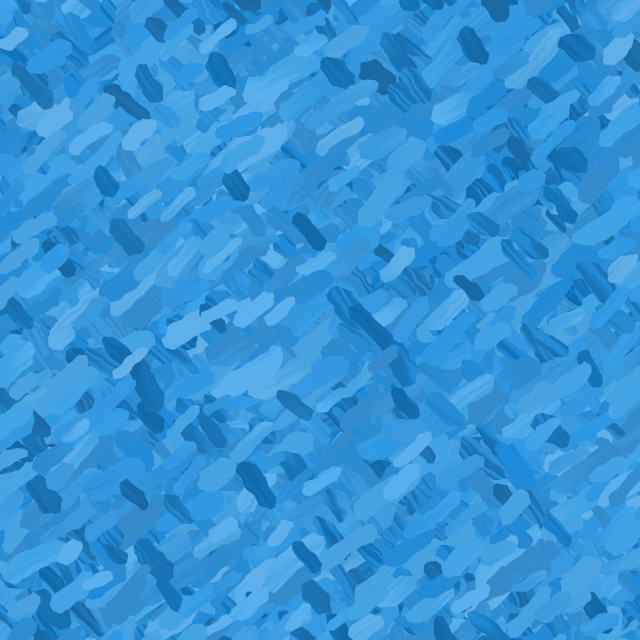
Give the GLSL for this texture, as a Shadertoy shader.

```glsl
const vec3 DEEP  = vec3(0.10, 0.46, 0.72);
const vec3 ROYAL = vec3(0.14, 0.55, 0.84);
const vec3 SLATE = vec3(0.19, 0.55, 0.81);
const vec3 AZURE = vec3(0.21, 0.60, 0.88);
const vec3 SKY   = vec3(0.27, 0.64, 0.89);
const vec3 PALE  = vec3(0.36, 0.69, 0.92);

const float ALONG = 0.68;         // main brush direction, radians
const float ACROSS = -0.84;       // direction of the dark counter strokes
const float ANGLE_SPREAD = 0.22;
const float EDGE = 0.0011;        // edge softness
const float RAGGED = 0.0055;      // edge roughness
const float BRISTLE_FREQ = 230.0;
const float HUE_SPREAD = 0.035;

float hash(vec2 p) {
    return fract(sin(dot(p, vec2(127.1, 311.7))) * 43758.5453);
}

float noise(vec2 p) {
    vec2 i = floor(p), f = fract(p);
    f = f * f * (3.0 - 2.0 * f);
    return mix(mix(hash(i), hash(i + vec2(1, 0)), f.x),
               mix(hash(i + vec2(0, 1)), hash(i + vec2(1, 1)), f.x), f.y);
}

mat2 rotation(float a) {
    float c = cos(a), s = sin(a);
    return mat2(c, -s, s, c);
}

// Tone 0..1 spread over the palette by area share
vec3 paintColor(float tone) {
    vec3 c = mix(DEEP * 0.9, DEEP, smoothstep(-0.1, 0.06, tone));
    c = mix(c, ROYAL, smoothstep(0.07, 0.17, tone));
    c = mix(c, SLATE, smoothstep(0.23, 0.35, tone));
    c = mix(c, AZURE, smoothstep(0.40, 0.54, tone));
    c = mix(c, SKY, smoothstep(0.62, 0.76, tone));
    return mix(c, PALE, smoothstep(0.85, 0.97, tone));
}

// Signed distance to a box with cut corners
float chippedBox(vec2 q, vec2 halfSize) {
    vec2 a = abs(q) - halfSize;
    float cut = (a.x + a.y + halfSize.y * 0.75) * 0.7071;
    return max(max(a.x, a.y), cut);
}

// One layer of jittered strokes painted over the colour below
void strokes(inout vec3 color, vec2 p, float angle, vec2 cell, float density,
             vec2 tones, float bristle, float seed) {
    vec2 wobble = vec2(noise(p * 75.0 + seed), noise(p * 75.0 - seed)) - 0.5;
    vec2 g = rotation(-angle) * vec2(1, 1) * 0.0 + transpose(rotation(angle)) * vec2(0);
    g = rotation(angle) * (p + RAGGED * wobble);
    vec2 home = floor(g / cell);
    for (int y = -1; y <= 1; y++)
    for (int x = -1; x <= 1; x++) {
        vec2 id = home + vec2(x, y);
        vec2 key = id + seed * 17.3;
        if (hash(key) > density) continue;
        vec2 jitter = vec2(hash(key + 3.1), hash(key + 5.7));
        vec2 q = g - (id + 0.1 + 0.8 * jitter) * cell;
        q = rotation((hash(key + 7.9) - 0.5) * 2.0 * ANGLE_SPREAD) * q;

        // Slanted ends and a slight bend
        q.x += (hash(key + 11.3) - 0.5) * q.y;
        q.y += (hash(key + 13.7) - 0.5) * 5.0 * q.x * q.x;
        vec2 size = cell * vec2(mix(0.42, 0.82, hash(key + 17.1)),
                                mix(0.28, 0.60, hash(key + 19.9)));
        float cover = 1.0 - smoothstep(-EDGE, EDGE, chippedBox(q, size));
        if (cover <= 0.0) continue;

        // Tone with bristle streaks and a soft slope
        float tone = mix(tones.x, tones.y, hash(key + 23.3));
        tone += bristle * (noise(vec2(q.x * 9.0, q.y * BRISTLE_FREQ) + key) - 0.5);
        tone += 0.14 * (hash(key + 29.3) - 0.5) * q.x / size.x;
        tone += 0.22 * (noise(p * 5.0) - 0.5);
        vec3 paint = paintColor(tone);
        paint += HUE_SPREAD * (hash(key + 31.7) - 0.5) * vec3(-1.4, 0.0, 1.0);
        color = mix(color, paint, cover);
    }
}

void mainImage(out vec4 fragColor, in vec2 fragCoord) {
    vec2 p = fragCoord / iResolution.y;
    vec2 grain = rotation(ALONG) * p;
    vec3 color = paintColor(noise(grain * vec2(14.0, 45.0)));

    // Broad ground
    strokes(color, p, ALONG, vec2(0.110, 0.050), 1.0, vec2(0.15, 0.90), 0.16, 1.0);
    strokes(color, p, ALONG, vec2(0.090, 0.042), 0.9, vec2(0.10, 0.95), 0.16, 2.0);
    // Crossing strokes, dark and streaked
    strokes(color, p, ACROSS, vec2(0.066, 0.040), 0.55, vec2(0.00, 0.60), 0.38, 3.0);
    strokes(color, p, ALONG, vec2(0.088, 0.038), 0.6, vec2(0.20, 1.00), 0.14, 4.0);
    strokes(color, p, ACROSS, vec2(0.050, 0.027), 0.35, vec2(-0.02, 0.55), 0.34, 5.0);
    // Light upper strokes and final accents
    strokes(color, p, ALONG, vec2(0.078, 0.034), 0.50, vec2(0.25, 1.02), 0.12, 6.0);
    strokes(color, p, ACROSS, vec2(0.058, 0.032), 0.13, vec2(-0.12, 0.18), 0.16, 7.0);
    strokes(color, p, ALONG, vec2(0.052, 0.027), 0.22, vec2(0.35, 1.05), 0.10, 8.0);

    fragColor = vec4(color, 1.0);
}
```
